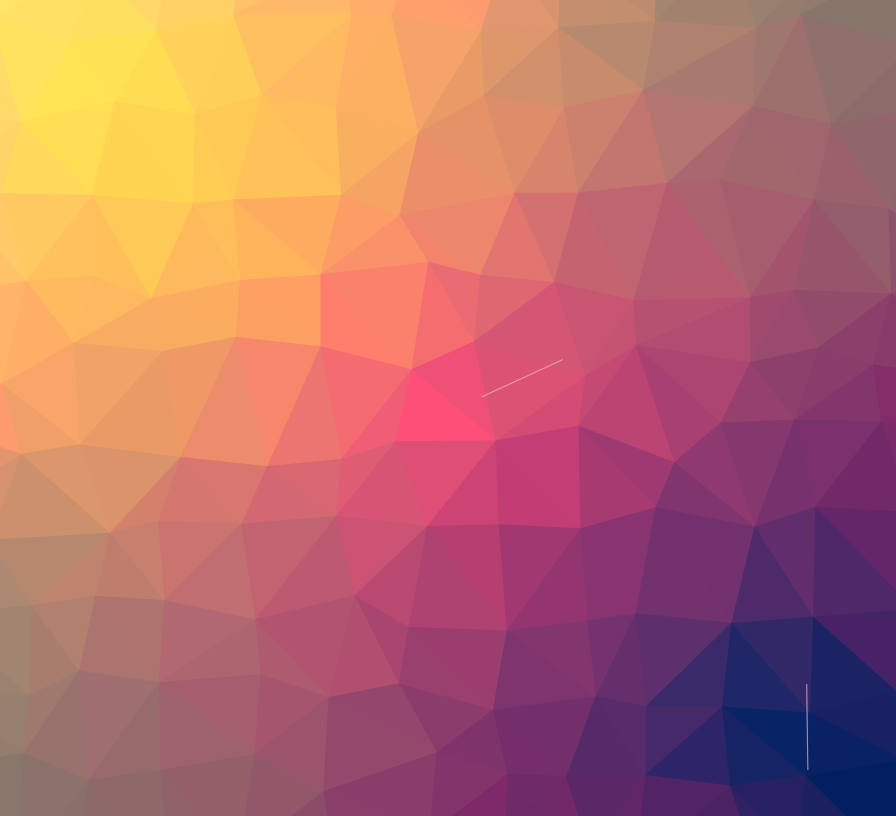
Reproduce this background procedurally as a WebGL 1 fragment shader.

```glsl
precision highp float;
// Low-poly mesh of flat triangles: yellow to pink to navy, with grey-brown off corners.

uniform vec2 u_resolution;

const vec2 GRID_ORIGIN = vec2(0.014, 0.051);
const vec2 GRID_PITCH = vec2(0.0986, 0.1014);
const float JITTER = 0.58;
const float TINT_SPREAD = 0.035;
const vec3 HAIRLINE = vec3(0.92, 0.72, 0.74);

vec2 hash22(vec2 p) {
  vec3 h = fract(p.xyx * vec3(0.1031, 0.1030, 0.0973));
  h += dot(h, h.yzx + 33.33);
  return fract((h.xx + h.yz) * h.zy);
}

// Blend toward the next of nine evenly spaced stops.
vec3 stop(vec3 color, vec3 next, float t, float index) {
  return mix(color, next, clamp(t * 8.0 - index, 0.0, 1.0));
}

// Colours down the main diagonal, from top left to bottom right.
vec3 diagonalRamp(float t) {
  vec3 c = stop(vec3(1.0, 0.90, 0.42), vec3(1.0, 0.89, 0.30), t, 0.0);
  c = stop(c, vec3(1.0, 0.77, 0.34), t, 1.0);
  c = stop(c, vec3(1.0, 0.56, 0.41), t, 2.0);
  c = stop(c, vec3(1.0, 0.30, 0.47), t, 3.0);
  c = stop(c, vec3(0.69, 0.22, 0.45), t, 4.0);
  c = stop(c, vec3(0.40, 0.19, 0.43), t, 5.0);
  c = stop(c, vec3(0.03, 0.14, 0.40), t, 6.0);
  return stop(c, vec3(0.0, 0.12, 0.37), t, 7.0);
}

// Colours along the outer border, through the grey corners.
vec3 borderRamp(float t) {
  vec3 c = stop(vec3(1.0, 0.90, 0.42), vec3(1.0, 0.81, 0.40), t, 0.0);
  c = stop(c, vec3(1.0, 0.61, 0.43), t, 1.0);
  c = stop(c, vec3(0.65, 0.53, 0.44), t, 2.0);
  c = stop(c, vec3(0.53, 0.46, 0.42), t, 3.0);
  c = stop(c, vec3(0.57, 0.38, 0.41), t, 4.0);
  c = stop(c, vec3(0.52, 0.17, 0.41), t, 5.0);
  c = stop(c, vec3(0.33, 0.14, 0.40), t, 6.0);
  return stop(c, vec3(0.0, 0.12, 0.37), t, 7.0);
}

vec3 gradient(vec2 p, float aspect) {
  vec2 uv = clamp(vec2(p.x / aspect, 1.0 - p.y), 0.0, 1.0);
  float t = 0.5 * (uv.x + uv.y);
  float reach = max(1.0 - abs(2.0 * t - 1.0), 0.001);
  float offAxis = clamp(abs(uv.x - uv.y) / reach, 0.0, 1.0);
  float falloff = mix(0.7, 1.5, smoothstep(0.0, 0.14, abs(t - 0.5)));
  return mix(diagonalRamp(t), borderRamp(t), pow(offAxis, falloff));
}

// Jittered lattice point in units of canvas height.
vec2 vertex(vec2 id) {
  vec2 offset = (hash22(id + 17.0) - 0.5) * JITTER;
  return GRID_ORIGIN + (id + offset) * GRID_PITCH;
}

float cross2(vec2 a, vec2 b) {
  return a.x * b.y - a.y * b.x;
}

float edgeDistance(vec2 p, vec2 a, vec2 b) {
  return cross2(normalize(b - a), p - a);
}

// Adds one flat triangle as premultiplied colour and coverage.
vec4 triangle(vec2 p, vec2 a, vec2 b, vec2 c, vec2 seed, float aspect, float pixel) {
  float side = sign(cross2(b - a, c - a));
  float d = side * edgeDistance(p, a, b);
  d = min(d, side * edgeDistance(p, b, c));
  d = min(d, side * edgeDistance(p, c, a));
  float coverage = clamp(0.5 + d / pixel, 0.0, 1.0);
  vec2 shift = (hash22(seed) - 0.5) * TINT_SPREAD;
  return vec4(gradient((a + b + c) / 3.0 + shift, aspect), 1.0) * coverage;
}

float segment(vec2 p, vec2 a, vec2 b, float pixel) {
  vec2 ab = b - a;
  float d = length(p - a - ab * clamp(dot(p - a, ab) / dot(ab, ab), 0.0, 1.0));
  return clamp(0.5 + (0.0007 - d) / pixel, 0.0, 1.0);
}

void main() {
  float pixel = 1.0 / u_resolution.y;
  float aspect = u_resolution.x * pixel;
  vec2 p = gl_FragCoord.xy * pixel;
  vec2 cell = floor((p - GRID_ORIGIN) / GRID_PITCH);
  vec4 mesh = vec4(gradient(p, aspect), 1.0) * 0.001;

  // Split each nearby quad along its shorter diagonal.
  for (int j = -1; j <= 1; j++) {
    for (int i = -1; i <= 1; i++) {
      vec2 id = cell + vec2(float(i), float(j));
      vec2 a = vertex(id);
      vec2 b = vertex(id + vec2(1.0, 0.0));
      vec2 c = vertex(id + vec2(1.0, 1.0));
      vec2 d = vertex(id + vec2(0.0, 1.0));
      bool rising = distance(a, c) < distance(b, d);
      vec2 tip = rising ? c : d;
      vec2 base = rising ? a : b;
      mesh += triangle(p, a, b, tip, id + 61.0, aspect, pixel);
      mesh += triangle(p, base, c, d, id + 93.0, aspect, pixel);
    }
  }
  vec3 color = mesh.rgb / mesh.a;

  // Two pale seams.
  float seam = segment(p, vec2(0.591, 0.514), vec2(0.689, 0.559), pixel);
  seam = max(seam, segment(p, vec2(0.9886, 0.161), vec2(0.990, 0.057), pixel));
  gl_FragColor = vec4(mix(color, HAIRLINE, 0.7 * seam), 1.0);
}
```
